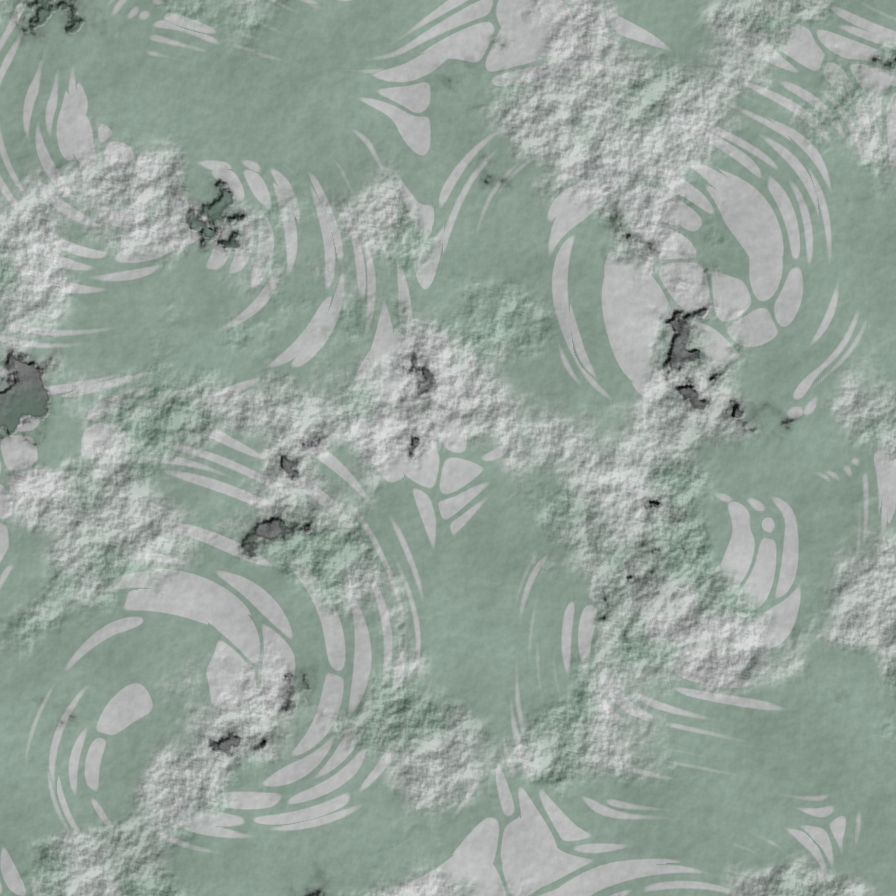
Reproduce this texture procedurally as a Shadertoy shader.

```glsl
// Weathered fresco: a mosaic of pale grey tiles on sage green, twisted by a grid
// of vortices, then worn by patches of rough plaster and dark flaked holes.
// Tiles are merged Voronoi cells; wear and relief come from gradient noise.

const vec3 TILE_GREY   = vec3(0.705, 0.712, 0.708);
const vec3 SAGE_GREEN  = vec3(0.535, 0.605, 0.560);
const vec3 HOLE_GREY   = vec3(0.435, 0.445, 0.440);
const vec3 HOLE_GREEN  = vec3(0.390, 0.455, 0.420);
const float TILES        = 22.0;   // tiles across the canvas
const float GROUT        = 0.0018; // half width of the joints
const float ROUNDING     = 0.004;  // softness of tile corners
const float GREEN_SHARE  = 0.27;   // tiles left green
const float VORTEX_STEP  = 0.48;
const float VORTEX_REACH = 0.31;
const float VORTEX_SPIN  = 3.1;
const float HOLE_LEVEL   = 0.56;
const float HOLE_DEPTH   = 0.26;
const float RELIEF       = 0.85;
const vec2 TO_LIGHT      = vec2(-0.0021, 0.0023);

vec2 hash2(vec2 p) {
    vec3 q = fract(p.xyx * vec3(0.1031, 0.1030, 0.0973));
    q += dot(q, q.yzx + 33.33);
    return fract((q.xx + q.yz) * q.zy);
}

float cornerSlope(vec2 cell, vec2 offset) {
    float angle = 6.2832 * hash2(cell).x;
    return dot(vec2(cos(angle), sin(angle)), offset);
}

float gradientNoise(vec2 p) {
    vec2 i = floor(p), f = p - i, e = vec2(1, 0);
    vec2 u = f * f * f * (f * (f * 6.0 - 15.0) + 10.0);
    return mix(mix(cornerSlope(i, f), cornerSlope(i + e, f - e), u.x),
               mix(cornerSlope(i + e.yx, f - e.yx), cornerSlope(i + 1.0, f - 1.0), u.x), u.y);
}

float fbm(vec2 p, int octaves) {
    float sum = 0.0, amplitude = 1.0;
    for (int i = 0; i < octaves; i++) {
        sum += amplitude * gradientNoise(p);
        p = mat2(1.6, 1.2, -1.2, 1.6) * p + 17.3;
        amplitude *= 0.5;
    }
    return sum;
}

// Twist the plane around jittered vortex centres
vec2 swirl(vec2 p) {
    p += 0.07 * vec2(gradientNoise(p * 3.0 + 4.0), gradientNoise(p * 3.0 + 31.0));
    vec2 home = floor(p / VORTEX_STEP), shift = vec2(0);
    for (int j = -1; j <= 1; j++)
    for (int i = -1; i <= 1; i++) {
        vec2 cell = home + vec2(i, j), h = hash2(cell + 50.0);
        vec2 d = p - (cell + 0.3 + 0.4 * h) * VORTEX_STEP;
        float w = max(0.0, 1.0 - dot(d, d) / (VORTEX_REACH * VORTEX_REACH));
        float angle = VORTEX_SPIN * w * w * (h.x > 0.35 ? 1.0 : -1.0);
        float c = cos(angle), s = sin(angle);
        shift += mat2(c, s, -s, c) * d - d;
    }
    return p + shift;
}

// Cells of one 2x2 block may join into a pair or a large tile
vec2 tileId(vec2 cell) {
    vec2 block = floor(cell * 0.5);
    float h = hash2(block + 9.0).x;
    if (h < 0.2) return block * 2.0 + 0.5;
    return h < 0.5 ? vec2(block.x * 2.0 + 0.5, cell.y) : cell;
}

vec2 tileSeed(vec2 cell) { return cell + 0.29 + 0.42 * hash2(cell + 70.0); }

// 1 on grey tiles, 0 on green joints and green tiles
float mosaic(vec2 q, mat2 stretch, float pixel) {
    vec2 home = floor(q), nearest = home;
    float best = 9.0;
    for (int j = -1; j <= 1; j++)
    for (int i = -1; i <= 1; i++) {
        vec2 cell = home + vec2(i, j), d = tileSeed(cell) - q;
        if (dot(d, d) < best) { best = dot(d, d); nearest = cell; }
    }
    vec2 id = tileId(nearest), seed = tileSeed(nearest);
    float crowding = 1e-9;
    for (int j = -2; j <= 2; j++)
    for (int i = -2; i <= 2; i++) {
        vec2 cell = nearest + vec2(i, j);
        if (tileId(cell) == id) continue;
        vec2 other = tileSeed(cell), normal = normalize(other - seed);
        float edge = dot(0.5 * (seed + other) - q, normal) / max(length(normal * stretch), 0.01);
        crowding += exp(-edge / ROUNDING);
    }
    float inside = -ROUNDING * log(crowding);
    float grey = step(GREEN_SHARE + 0.5 * gradientNoise(id * 0.17), hash2(id + 120.0).y);
    return grey * smoothstep(GROUT - pixel, GROUT + pixel, inside);
}

// Wear at a point: x = roughness, y = signed hole field, z = height
vec3 wear(vec2 p) {
    float hole = fbm(p * 4.6 + 13.0, 6) + 0.22 * fbm(p * 38.0, 4) - HOLE_LEVEL;
    float rough = smoothstep(-0.08, 0.27, fbm(p * 5.0 + 41.0, 6) + 0.7 * max(hole + 0.3, 0.0));
    float cut = smoothstep(-0.03, 0.04, hole);
    float height = fbm(p * 24.0 + 5.0, 6) * mix(0.13, 1.0, rough) * (1.0 - 0.6 * cut);
    return vec3(rough, hole, height - HOLE_DEPTH * cut);
}

void mainImage(out vec4 fragColor, in vec2 fragCoord) {
    vec2 uv = fragCoord / iResolution.y;
    vec2 q = swirl(uv) * TILES;
    mat2 stretch = mat2(dFdx(q), dFdy(q)) * iResolution.y;
    float ink = mosaic(q, stretch, 1.0 / iResolution.y);

    // Paint fades into bare, partly green plaster
    vec3 worn = wear(uv);
    float plaster = smoothstep(-0.35, 0.15, fbm(uv * 7.0 + 60.0, 5));
    vec3 color = mix(SAGE_GREEN, TILE_GREY, mix(ink, plaster, 0.78 * worn.x));
    color *= 1.0 + 0.09 * fbm(uv * 9.0 + 80.0, 6) + 0.045 * fbm(uv * 110.0, 3);

    // Flaked holes with darkened rims
    vec3 bed = mix(HOLE_GREY, HOLE_GREEN, smoothstep(-0.05, 0.15, gradientNoise(uv * 6.0 + 90.0)));
    color *= 1.0 - 0.17 * smoothstep(-0.22, 0.0, worn.y);
    color = mix(color, bed, smoothstep(-0.03, 0.04, worn.y));
    color *= 1.0 - 0.3 * smoothstep(0.07, 0.0, abs(worn.y));

    // Raking light from the upper left
    float light = RELIEF * (worn.z - wear(uv + TO_LIGHT).z);
    color += clamp(light, -0.28, 0.12);
    fragColor = vec4(clamp(color, 0.0, 1.0), 1.0);
}
```
